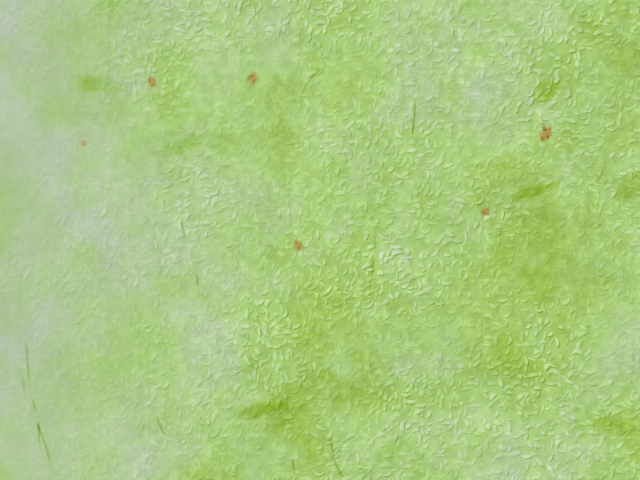
Give the GLSL for this texture, as a Shadertoy shader.

```glsl
// A mottled pale green plant skin: layered noise sets a tone that runs from
// saturated to milky green, with small curved flecks, green smears, thin
// scratches and a few rust spots scattered on top by hashed loops.

const vec3 DEEP_GREEN = vec3(0.61, 0.755, 0.34);
const vec3 LEAF_GREEN = vec3(0.67, 0.805, 0.505);
const vec3 MILKY_GREEN = vec3(0.715, 0.80, 0.64);
const vec3 RUST = vec3(0.70, 0.53, 0.27);

const float BASE_TONE = 0.46;      // 0 = deep green, 1 = milky
const float CLOUD_AMOUNT = 1.15;
const float MOTTLE_AMOUNT = 0.75;
const float FLECK_CELL = 0.021;    // in canvas heights
const float FLECK_TONE = 0.40;
const float FLECK_LIGHT = 0.055;
const float FLECK_SHADE = 0.085;
const int SMEARS = 8;
const int SCRATCHES = 12;
const int SPOTS = 6;

// Integer hash: three values in 0..1
vec3 hash3(ivec2 cell, int seed) {
    uvec3 v = uvec3(ivec3(cell, seed)) * 1664525u + 1013904223u;
    for (int i = 0; i < 2; i++) {
        v.x += v.y * v.z;
        v.y += v.z * v.x;
        v.z += v.x * v.y;
        v ^= v >> 16u;
    }
    return vec3(v & 0xffffu) / 65535.0;
}

float noise(vec2 p, int seed) {
    ivec2 c = ivec2(floor(p));
    vec2 f = fract(p);
    f = f * f * (3.0 - 2.0 * f);
    float low = mix(hash3(c, seed).x, hash3(c + ivec2(1, 0), seed).x, f.x);
    float high = mix(hash3(c + ivec2(0, 1), seed).x, hash3(c + ivec2(1, 1), seed).x, f.x);
    return mix(low, high, f.y);
}

// Centred fractal noise, about -0.5..0.5
float fbm(vec2 p, int seed) {
    float sum = 0.0, weight = 0.5;
    for (int i = 0; i < 4; i++) {
        sum += weight * (noise(p, seed + i) - 0.5);
        p = mat2(1.6, 1.2, -1.2, 1.6) * p;
        weight *= 0.5;
    }
    return sum * 1.07;
}

vec2 rotate(vec2 p, float angle) {
    float c = cos(angle), s = sin(angle);
    return vec2(c * p.x + s * p.y, c * p.y - s * p.x);
}

// Curved flecks: x = pale body, y = dark rim on the lower right
vec2 flecks(vec2 p, float lean, float softness, int seed) {
    vec2 g = p / FLECK_CELL;
    ivec2 home = ivec2(floor(g));
    vec2 result = vec2(0.0);
    for (int j = -1; j <= 1; j++)
    for (int i = -1; i <= 1; i++) {
        ivec2 cell = home + ivec2(i, j);
        vec3 place = hash3(cell, seed), form = hash3(cell, seed + 1);
        if (place.z > 0.72) continue;
        vec2 q = g - vec2(cell) - 0.15 - 0.7 * place.xy;
        float angle = lean + (form.x - 0.5) * 2.4;
        vec2 size = vec2(mix(0.26, 0.58, form.y), mix(0.12, 0.23, form.z));
        vec2 a = rotate(q, angle), b = rotate(q - vec2(0.13, -0.15), angle);
        float bend = (form.z - 0.5) * 2.2;
        a.y += bend * a.x * a.x;
        b.y += bend * b.x * b.x;
        float body = 1.0 - smoothstep(1.0 - softness, 1.0 + softness, length(a / size));
        float rim = 1.0 - smoothstep(1.0 - softness, 1.0 + softness, length(b / size));
        float strength = mix(0.45, 1.0, fract(place.z * 17.0));
        result = max(result, strength * vec2(body, rim * (1.0 - body)));
    }
    return result;
}

void mainImage(out vec4 fragColor, in vec2 fragCoord) {
    vec2 p = fragCoord / iResolution.y;
    float aspect = iResolution.x / iResolution.y;
    float across = p.x / aspect;
    float focus = smoothstep(0.0, 0.45, across + 0.25 * fbm(p * 3.0, 90));

    // Broad clouds, a greener middle and a milky left side
    float tone = BASE_TONE + CLOUD_AMOUNT * fbm(p * vec2(4.5, 3.6), 10);
    tone += MOTTLE_AMOUNT * fbm(p * 17.0, 20);
    tone += 0.34 * (1.0 - smoothstep(0.0, 0.45, across));
    tone -= 0.15 * exp(-pow((across - 0.5) / 0.17, 2.0));
    float light = 0.06 * fbm(p * 9.0, 30) - 0.03 * (1.0 - focus);
    light += mix(0.04, 0.12, focus) * fbm(p * 75.0, 40);

    // Tapered green smears and thin broken scratches
    for (int i = 0; i < SMEARS; i++) {
        vec3 h = hash3(ivec2(i, 3), 50), k = hash3(ivec2(i, 5), 51);
        vec2 q = rotate(p - h.xy * vec2(aspect, 1.0), (h.z - 0.5) * 1.6);
        q += 0.016 * vec2(fbm(p * 30.0, 52), fbm(p * 30.0, 57));
        float taper = mix(0.010, 0.022, k.y) * (1.0 - 5.0 * clamp(q.x, -0.1, 0.1));
        float d = length(q / vec2(mix(0.03, 0.065, k.x), taper));
        float smear = (1.0 - smoothstep(0.55, 1.4, d)) * mix(0.4, 1.0, k.z);
        tone -= 0.55 * smear;
        light -= 0.035 * smear;
    }
    for (int i = 0; i < SCRATCHES; i++) {
        vec3 h = hash3(ivec2(i, 7), 60), k = hash3(ivec2(i, 9), 61);
        vec2 q = rotate(p - h.xy * vec2(aspect, 1.0), (k.x - 0.6) * 0.9);
        q.x += 0.012 * (noise(vec2(q.y * 18.0, float(i)), 62) - 0.5);
        float along = 1.0 - smoothstep(0.6, 1.0, abs(q.y) / mix(0.04, 0.13, h.z));
        float line = along * (1.0 - smoothstep(0.0006, 0.0042, abs(q.x)));
        line *= smoothstep(0.25, 0.65, noise(p * 38.0, 63));
        tone -= 0.28 * line;
        light -= 0.075 * line;
    }

    // Two layers of flecks, faint and blurred where focus is lost
    float lean = mix(1.25, 0.35, across) + 2.5 * fbm(p * 5.0, 70);
    float softness = mix(0.85, 0.4, focus);
    vec2 fleck = max(flecks(p, lean, softness, 71), 0.75 * flecks(p * 1.27 + 3.7, lean, softness, 75));
    fleck *= mix(0.3, 1.0, focus) * clamp(0.85 + 1.6 * fbm(p * 7.0, 80), 0.3, 1.2);
    tone += FLECK_TONE * fleck.x - 0.12 * fleck.y;
    light += FLECK_LIGHT * fleck.x - FLECK_SHADE * fleck.y;

    // Tone to colour
    tone = clamp(tone, -0.35, 1.3);
    vec3 color = tone < 0.5 ? mix(DEEP_GREEN, LEAF_GREEN, tone * 2.0)
                            : mix(LEAF_GREEN, MILKY_GREEN, tone * 2.0 - 1.0);
    color += light;

    // Rust spots with ragged rims and darker grains
    for (int i = 0; i < SPOTS; i++) {
        vec3 h = hash3(ivec2(i, 11), 85);
        vec2 q = p - (0.08 + 0.84 * h.xy) * vec2(aspect, 1.0);
        float d = length(q) / mix(0.009, 0.019, h.z * h.z) + 1.6 * fbm(p * 85.0, 86);
        float spot = 1.0 - smoothstep(0.3, 1.15, d);
        float grain = smoothstep(0.5, 0.8, noise(p * 170.0, 87));
        color = mix(color, RUST - 0.22 * grain * h.z, spot * mix(0.5, 0.85, h.z));
    }
    fragColor = vec4(clamp(color, 0.0, 1.0), 1.0);
}
```
